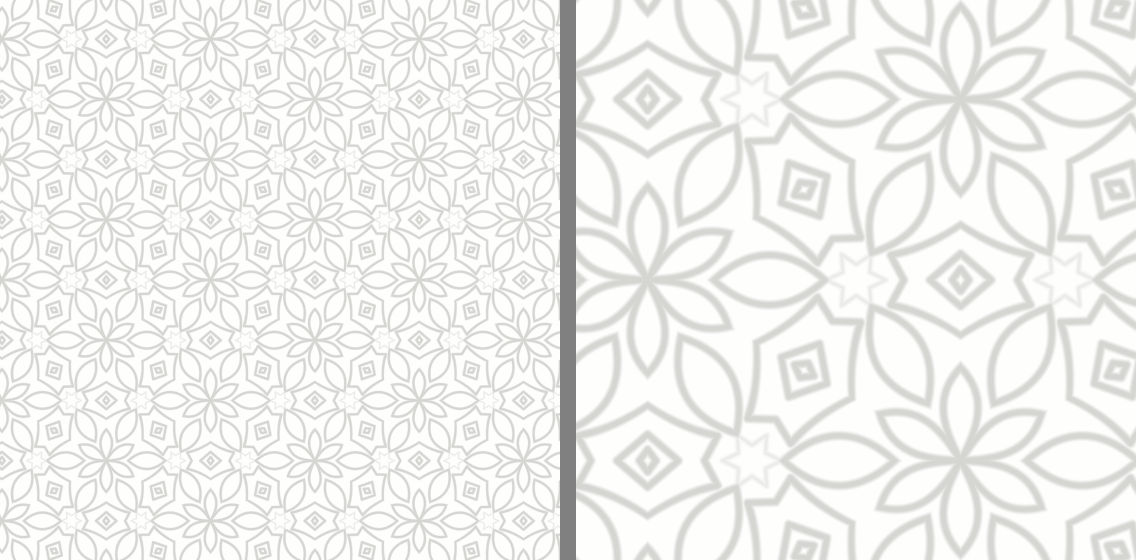
Left, the full canvas; right, a detail of the centre.
This pattern is drawn by a WebGL 1 fragment shader. Its source:

```glsl
precision highp float;

uniform vec2 u_resolution;

#define FLOWER_SPACING 0.2151
#define ORIGIN vec2(-0.124, 0.0)
#define LINE_WIDTH 0.021
#define STAR_LINE_WIDTH 0.011
#define STAR_STRENGTH 0.5
#define EDGE_SOFTNESS 0.007
#define FRAME_BOW 0.012
#define PAPER vec3(0.995, 0.995, 0.993)
#define INK vec3(0.835, 0.835, 0.825)

const float SQRT3 = 1.7320508;
const vec2 AXIS_30 = vec2(0.8660254, 0.5);
const vec2 STAR_CENTRE = vec2(0.5773503, 0.0);

// Offset from the nearest flower centre on a triangular lattice
vec2 nearestFlower(vec2 p) {
  vec2 period = vec2(SQRT3, 1.0);
  vec2 a = mod(p + 0.5 * period, period) - 0.5 * period;
  vec2 b = mod(p, period) - 0.5 * period;
  return dot(a, a) < dot(b, b) ? a : b;
}

// Mirror the plane into the sector between 0 and 30 degrees
vec2 foldSector(vec2 p) {
  p = abs(p);
  vec2 normal = vec2(-AXIS_30.y, AXIS_30.x);
  p -= 2.0 * max(dot(p, normal), 0.0) * normal;
  return vec2(p.x, abs(p.y));
}

float segmentDistance(vec2 p, vec2 a, vec2 b) {
  vec2 ab = b - a;
  return length(p - a - ab * clamp(dot(p - a, ab) / dot(ab, ab), 0.0, 1.0));
}

// Petal outline along +x; skew moves the widest part toward the tip
float petalOutline(vec2 p, float len, float swell, float skew) {
  float t = p.x / len;
  float halfWidth = swell * t * (1.0 - t) * (1.0 + skew * t);
  float slope = swell * (1.0 + 2.0 * (skew - 1.0) * t - 3.0 * skew * t * t) / len;
  return abs(abs(p.y) - halfWidth) / sqrt(1.0 + slope * slope);
}

// Rhombus outline in its positive quadrant
float rhombusOutline(vec2 q, vec2 halfSize) {
  return segmentDistance(q, vec2(halfSize.x, 0.0), vec2(0.0, halfSize.y));
}

// Concave frame with forked ends, in its positive quadrant
float frameOutline(vec2 q) {
  vec2 fork = vec2(0.069, 0.194);
  float s = clamp(q.y / fork.y, 0.0, 1.0);
  vec2 bowed = q + vec2(FRAME_BOW * 4.0 * s * (1.0 - s), 0.0);
  float side = segmentDistance(bowed, vec2(0.153, 0.0), fork);
  float notch = segmentDistance(q, fork, vec2(0.0, 0.157));
  return min(side, notch);
}

// Six-pointed star with one point along x
float starOutline(vec2 p) {
  return segmentDistance(foldSector(p), vec2(0.082, 0.0), 0.043 * AXIS_30);
}

float stroke(float dist, float width, float soft) {
  return 1.0 - smoothstep(0.5 * width - soft, 0.5 * width + soft, dist);
}

void main() {
  float size = min(u_resolution.x, u_resolution.y);
  vec2 canvas = (gl_FragCoord.xy - 0.5 * u_resolution) / size;
  vec2 p = foldSector(nearestFlower((canvas - ORIGIN) / FLOWER_SPACING));
  float pixel = 1.0 / (size * FLOWER_SPACING);
  float soft = max(EDGE_SOFTNESS, 0.8 * pixel);

  // Flower: inner petals at 30 degrees, outer petals on the x axis
  vec2 inner = vec2(dot(p, AXIS_30), AXIS_30.x * p.y - AXIS_30.y * p.x);
  float dist = petalOutline(inner, 0.258, 0.134, 0.8);
  dist = min(dist, petalOutline(p - vec2(0.183, 0.0), 0.307, 0.276, 0.0));

  // Nested diamonds midway between neighbouring flowers
  vec2 q = abs(vec2(inner.x - 0.5, inner.y));
  dist = min(dist, frameOutline(q));
  dist = min(dist, rhombusOutline(q, vec2(0.073, 0.085)));
  dist = min(dist, rhombusOutline(q, vec2(0.031, 0.023)));

  // Faint star where three flowers meet
  float star = stroke(starOutline(p - STAR_CENTRE), STAR_LINE_WIDTH, soft);
  float ink = max(stroke(dist, LINE_WIDTH, soft), STAR_STRENGTH * star);
  gl_FragColor = vec4(mix(PAPER, INK, ink), 1.0);
}
```
